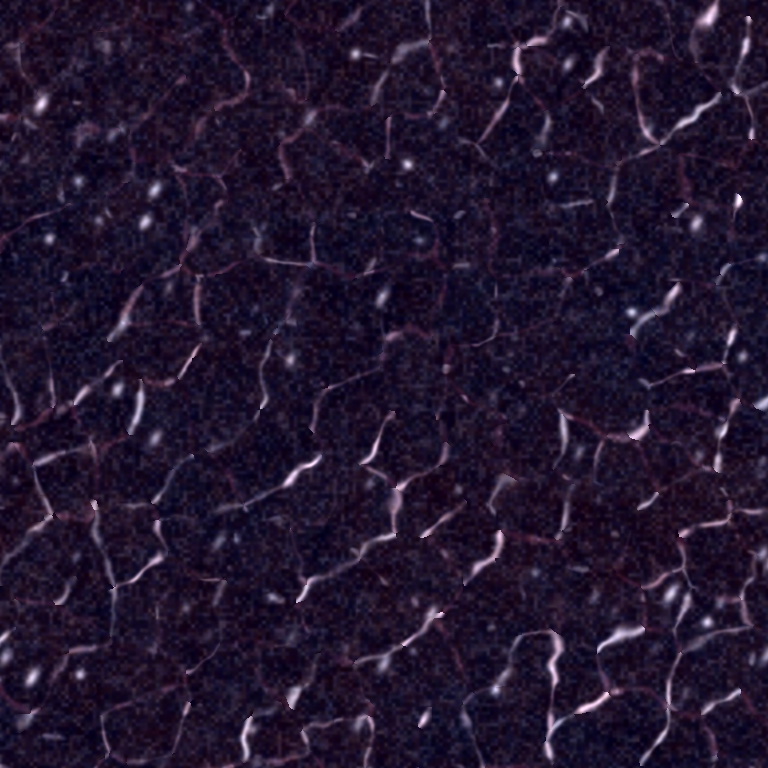
Reproduce this texture procedurally as a Shadertoy shader.

```glsl
// Dark violet grainy ground crossed by a broken network of pale, beaded veins.
// Veins are warped Voronoi borders, brightest where they rise steeply to the
// right; soft bright specks and a fine coloured grain cover the whole field.

#define CELLS 12.5         // vein cells across the canvas
#define VEIN_WIDTH 0.0043  // half width of a vein
#define VEIN_LIGHT 0.74    // peak brightness of pale veins
#define RED_LIGHT 0.15     // peak brightness of faint red veins
#define WOBBLE 0.026       // bending of the veins
#define RISE vec2(0.5, 0.866) // direction of the bright veins
#define SPECK_GRID 15.0    // speck sites across the canvas
#define SPECK_SHARE 0.55   // share of sites holding a speck
#define SPECK_SIZE 0.0056  // speck radius
#define GRAIN 195.0        // grain cells across the canvas
#define GRAIN_LIGHT 0.20   // contrast of the grain
#define GROUND vec3(0.042, 0.0, 0.098)

// Integer hash: two random values in 0..1 for a lattice point
vec2 hash2(vec2 cell) {
    uvec2 v = uvec2(ivec2(cell) + 4096) * 1664525u + 1013904223u;
    v.x += v.y * 1664525u;
    v.y += v.x * 1664525u;
    v ^= v >> 16u;
    v.x += v.y * 1664525u;
    v.y += v.x * 1664525u;
    v ^= v >> 16u;
    return vec2(v & 65535u) / 65535.0;
}

// Two independent channels of smooth value noise
vec2 noise2(vec2 p) {
    vec2 i = floor(p), f = fract(p);
    f = f * f * (3.0 - 2.0 * f);
    vec2 low = mix(hash2(i), hash2(i + vec2(1, 0)), f.x);
    vec2 high = mix(hash2(i + vec2(0, 1)), hash2(i + vec2(1, 1)), f.x);
    return mix(low, high, f.y);
}

// Voronoi border: x = distance, y = alignment with RISE, zw = random per border
vec4 veinBorder(vec2 p) {
    vec2 base = floor(p), f = fract(p);
    vec2 nearCell = vec2(0), nearOffset = vec2(0);
    float nearest = 9.0;
    for (int y = -1; y <= 1; y++)
    for (int x = -1; x <= 1; x++) {
        vec2 cell = vec2(x, y);
        vec2 offset = cell + hash2(base + cell) - f;
        float d = dot(offset, offset);
        if (d < nearest) { nearest = d; nearCell = cell; nearOffset = offset; }
    }
    vec4 border = vec4(9.0, 0.0, 0.0, 0.0);
    for (int y = -2; y <= 2; y++)
    for (int x = -2; x <= 2; x++) {
        vec2 cell = nearCell + vec2(x, y);
        vec2 offset = cell + hash2(base + cell) - f;
        vec2 across = offset - nearOffset;
        if (dot(across, across) < 1e-5) continue;
        vec2 normal = normalize(across);
        float d = dot(0.5 * (offset + nearOffset), normal);
        if (d < border.x) {
            float along = abs(dot(vec2(-normal.y, normal.x), RISE));
            border = vec4(d, along, hash2(2.0 * base + nearCell + cell + 777.0));
        }
    }
    return border;
}

// Soft specks, stretched along RISE; a rare one is warm
vec3 specks(vec2 uv) {
    vec2 p = uv * SPECK_GRID, base = floor(p);
    vec3 light = vec3(0);
    for (int y = -1; y <= 1; y++)
    for (int x = -1; x <= 1; x++) {
        vec2 cell = base + vec2(x, y);
        vec2 kind = hash2(cell + 300.0), shape = hash2(cell + 600.0);
        vec2 d = (p - cell - hash2(cell + 900.0)) / SPECK_GRID;
        d = vec2(dot(d, vec2(RISE.y, -RISE.x)), dot(d, RISE));
        d.y /= 1.0 + 1.2 * shape.x * shape.x;
        float size = SPECK_SIZE * mix(0.75, 1.15, kind.y);
        float glow = exp(-dot(d, d) / (size * size));
        vec3 tint = shape.y > 0.985 ? vec3(1.0, 0.8, 0.4) : vec3(0.96, 0.96, 1.0);
        light += step(kind.x, SPECK_SHARE) * mix(0.14, 0.9, pow(kind.y, 3.5)) * glow * tint;
    }
    return light;
}

void mainImage(out vec4 fragColor, in vec2 fragCoord) {
    vec2 uv = fragCoord / iResolution.y;

    // Fine grain with a slight colour shift, plus soft blotches and hue drift
    vec2 fine = noise2(uv * GRAIN);
    vec2 coarse = noise2(uv * GRAIN * 0.55 + 31.0);
    vec2 blotch = noise2(uv * 24.0 + 83.0);
    vec2 drift = noise2(uv * 3.2 + 57.0);
    float grain = mix(coarse.x, fine.x, 0.62);
    float redness = 0.05 * (coarse.y - 0.5) + 0.035 * (drift.x - 0.5)
                  + 0.035 * (blotch.y - 0.5);
    vec3 color = GROUND + GRAIN_LIGHT * grain * grain + 0.04 * (blotch.x - 0.45);
    color += vec3(redness, 0.0, 0.05 * (fine.y - 0.5) - 0.4 * redness);

    // Broken veins, denser toward the bottom
    vec2 warped = uv + WOBBLE * (noise2(uv * 19.0) - 0.5)
                     + 0.009 * (noise2(uv * 52.0) - 0.5);
    vec4 border = veinBorder(warped * CELLS);
    vec2 lumps = noise2(uv * 50.0 + 11.0);
    float beads = smoothstep(0.25, 0.8, lumps.x);
    float reach = border.x / (CELLS * VEIN_WIDTH * mix(0.75, 1.15, beads));
    float line = exp(-reach * reach);
    float patches = smoothstep(0.12, 0.55, drift.y + 0.4 * (0.5 - uv.y));
    float pale = smoothstep(0.5, 0.92, border.y) * smoothstep(0.1, 0.5, border.z);
    pale *= patches * mix(0.22, 1.0, beads);
    float knots = 0.4 * smoothstep(0.68, 0.9, lumps.y);
    float faint = smoothstep(0.25, 0.75, border.w) * mix(0.35, 1.0, beads);
    color += line * (VEIN_LIGHT * max(pale, knots) * vec3(0.97, 0.95, 0.97)
                   + RED_LIGHT * faint * vec3(1.0, 0.5, 0.6));

    color += specks(uv);
    fragColor = vec4(clamp(color, 0.0, 1.0), 1.0);
}
```
